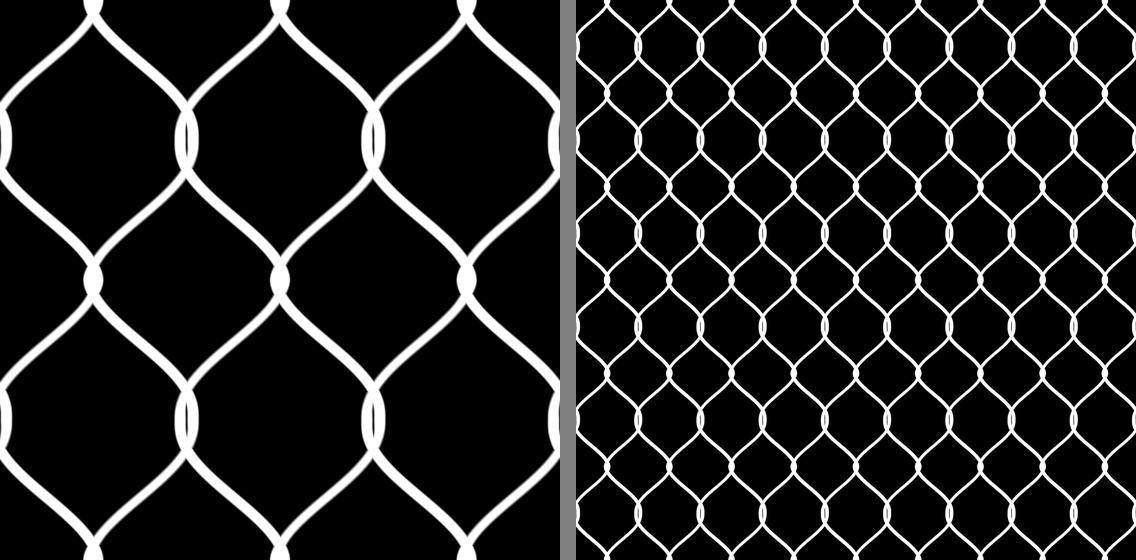
Left: one tile. Right: repeated 3 by 3.
A three.js fragment shader for this pattern:

```glsl
// Chain-link fence: white wires that bulge and hook at alternating knots on black.
#define COLUMNS 3.0         // meshes across
#define ROWS 2.0            // meshes up
#define SWAY_CENTER 0.0852  // mean sideways offset of a wire from its tight knot
#define SWAY 0.0930         // swing of a wire about that offset
#define FLARE 0.0160        // extra spread just outside the tight knots
#define FLARE_ROUND 0.02    // rounding of the flare at the knots
#define KNOT_RADIUS 0.0100  // half width of the wire at the knots
#define FRONT_RADIUS 0.0095 // half width of the falling strands
#define BACK_RADIUS 0.0079  // half width of the rising strands
#define FRONT_SOFT 0.0020   // edge softness, falling strands
#define BACK_SOFT 0.0031    // edge softness, rising strands

varying vec2 vUv;

const float TAU = 6.2831853;

// Sideways offset of a wire (x) and its slope (y) at a given phase
vec2 wirePath(float phase) {
  float s = sin(phase);
  float c = cos(phase);
  float bend = sqrt(s * s + FLARE_ROUND);
  float offset = SWAY_CENTER - SWAY * c + FLARE * (bend - sqrt(FLARE_ROUND));
  float slope = TAU * ROWS * (SWAY * s + FLARE * s * c / bend);
  return vec2(offset, slope);
}

// Coverage of one family of wires; side is 1.0 or its mirror -1.0
float wireCoverage(vec2 p, float side) {
  float pitch = 1.0 / COLUMNS;
  float phase = TAU * ROWS * p.y;
  vec2 path = wirePath(phase);

  // Wrapped horizontal gap, turned into distance across the wire
  float gap = mod(p.x - side * path.x, pitch) - 0.5 * pitch;
  float dist = abs(gap) / sqrt(1.0 + path.y * path.y);

  // Rising strands are thinner and softer than falling ones
  float rise = side * sin(phase);
  float back = smoothstep(0.0, 0.6, rise);
  float front = smoothstep(0.0, 0.6, -rise);
  float radius = KNOT_RADIUS - back * (KNOT_RADIUS - BACK_RADIUS)
                             - front * (KNOT_RADIUS - FRONT_RADIUS);
  float soft = mix(FRONT_SOFT, BACK_SOFT, back);
  return 1.0 - smoothstep(radius - soft, radius + soft, dist);
}

void main() {
  float wire = max(wireCoverage(vUv, 1.0), wireCoverage(vUv, -1.0));
  gl_FragColor = vec4(vec3(wire), 1.0);
}
```
